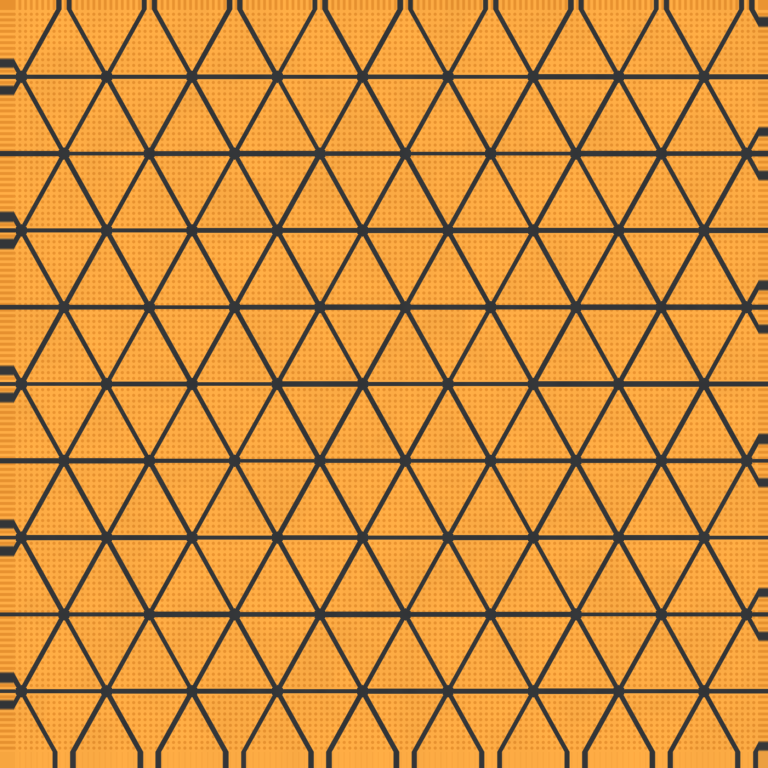
A three.js fragment shader for this pattern:

```glsl
// Triangular lattice of dark bars and round joints over an orange dotted sheet.
varying vec2 vUv;

float hash(vec2 p) {
  return fract(sin(dot(p, vec2(127.1, 311.7))) * 43758.5453);
}

float noise(vec2 p) {
  vec2 i = floor(p);
  vec2 f = fract(p);
  f = f * f * (3.0 - 2.0 * f);
  return mix(mix(hash(i), hash(i + vec2(1.0, 0.0)), f.x),
             mix(hash(i + vec2(0.0, 1.0)), hash(i + 1.0), f.x), f.y);
}

// Signed offset to the nearest whole number
float offsetToLine(float t) {
  return t - floor(t + 0.5);
}

// Soft coverage of a shape from its distance and half width
float cover(float distance, float halfWidth) {
  return 1.0 - smoothstep(halfWidth - 0.0011, halfWidth + 0.0011, distance);
}

// Bar half width, slightly different for each segment
float barWidth(vec2 segment, float variation) {
  return 0.0030 + variation * (hash(segment) - 0.5);
}

float lattice(vec2 uv) {
  vec2 grid = vec2(uv.x * 9.0 - 0.75, uv.y * 10.0);
  float row = floor(grid.y + 0.5);
  float band = floor(grid.y);
  float along = grid.x + row * 0.5;
  float falling = grid.x + grid.y * 0.5;
  float rising = grid.x - grid.y * 0.5;
  float slope = length(vec2(9.0, 5.0));

  // Horizontal bars, then both diagonals
  float ink = cover(abs(grid.y - row) / 10.0,
                    barWidth(vec2(floor(along), row), 0.0014));
  ink = max(ink, cover(abs(offsetToLine(falling)) / slope,
                       barWidth(vec2(floor(falling + 0.5), band + 31.0), 0.0006)));
  ink = max(ink, cover(abs(offsetToLine(rising)) / slope,
                       barWidth(vec2(floor(rising + 0.5), band + 67.0), 0.0006)));

  // Round joints at the crossings
  vec2 joint = vec2(offsetToLine(along) / 9.0, (grid.y - row) / 10.0);
  return max(ink, cover(length(joint), 0.0080));
}

void main() {
  // The outer border stretches the pattern's edge outwards
  vec2 uv = clamp(vUv, vec2(0.018, 0.021), vec2(0.988));

  // Dotted sheet with faint mottling
  float dotMask = 1.0 - smoothstep(0.12, 0.42, length(fract(uv * 135.0) - 0.5));
  vec3 sheet = mix(vec3(0.992, 0.673, 0.268), vec3(0.890, 0.550, 0.170), dotMask * 0.85);
  float mottle = 0.6 * noise(uv * 24.0) + 0.4 * noise(uv * 75.0);
  sheet *= 1.0 + 0.05 * (mottle - 0.5);

  vec3 bar = vec3(0.20, 0.21, 0.22) + 0.02 * (noise(uv * 60.0) - 0.5);
  gl_FragColor = vec4(mix(sheet, bar, lattice(uv)), 1.0);
}
```
